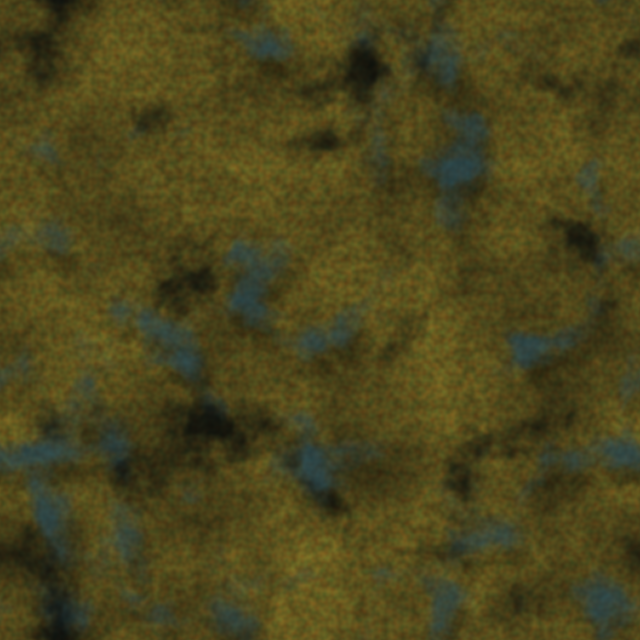
Reproduce this texture procedurally as a three.js fragment shader.

```glsl
// Mossy ochre ground with soft slate-blue patches and dark hollows.
// Layers of wrapping gradient noise set the ochre tone, the patches, their
// shadows and a fine coloured grain; whole periods make the square tile.
varying vec2 vUv;

// Unit gradient for a lattice cell, repeating after "period" cells
vec2 gradientAt(vec2 cell, float period, float seed) {
  vec2 wrapped = mod(cell, period) + seed * vec2(1.37, 2.91);
  float angle = 6.2832 * fract(sin(dot(wrapped, vec2(127.1, 311.7))) * 43758.55);
  return vec2(cos(angle), sin(angle));
}

// Tiling gradient noise, centred on zero
float gradientNoise(vec2 uv, float period, float seed) {
  vec2 p = uv * period;
  vec2 cell = floor(p);
  vec2 f = p - cell;
  vec2 blend = f * f * f * (f * (f * 6.0 - 15.0) + 10.0);
  vec2 right = vec2(1.0, 0.0);
  vec2 up = vec2(0.0, 1.0);
  float a = dot(gradientAt(cell, period, seed), f);
  float b = dot(gradientAt(cell + right, period, seed), f - right);
  float c = dot(gradientAt(cell + up, period, seed), f - up);
  float d = dot(gradientAt(cell + 1.0, period, seed), f - 1.0);
  return mix(mix(a, b, blend.x), mix(c, d, blend.x), blend.y);
}

// Five octaves, each with twice the whole-number period of the last
float fbm(vec2 uv, float period, float gain, float seed) {
  float sum = 0.0;
  float amplitude = 1.0;
  for (int i = 0; i < 5; i++) {
    sum += amplitude * gradientNoise(uv, period, seed + float(i) * 3.7);
    amplitude *= gain;
    period *= 2.0;
  }
  return sum;
}

// Height of the blue patches: small lumps gathered into loose groups
float patchField(vec2 uv) {
  return fbm(uv, 9.0, 0.42, 11.3) + 0.6 * gradientNoise(uv, 4.0, 5.9);
}

void main() {
  // Gentle warp to break up the lattice
  vec2 warp = vec2(gradientNoise(vUv, 7.0, 41.3), gradientNoise(vUv, 7.0, 57.9));
  vec2 uv = vUv + 0.025 * warp;

  // Ochre ground, from brown olive to dull gold
  float tone = 0.52 + 0.75 * fbm(uv, 5.0, 0.6, 2.3);
  vec3 color = mix(vec3(0.23, 0.205, 0.08), vec3(0.42, 0.37, 0.125), clamp(tone, -0.2, 1.3));

  // Slate-blue patches, fading softly into the ground
  float blue = smoothstep(0.08, 0.72, patchField(uv));
  color = mix(color, vec3(0.16, 0.27, 0.30), 0.85 * blue);

  // Shadows below the patches, and broad ragged hollows
  float shadow = smoothstep(0.1, 0.75, patchField(uv + vec2(-0.012, 0.035))) * (1.0 - blue);
  float hollow = smoothstep(0.1, 0.75, fbm(uv, 5.0, 0.55, 23.7));
  color *= (1.0 - 0.4 * shadow) * (1.0 - 0.72 * hollow);
  color += vec3(0.0, 0.012, 0.025) * hollow;

  // Fine grain, mostly in brightness with a red to green drift
  float grain = gradientNoise(vUv, 56.0, 71.1) + gradientNoise(vUv, 112.0, 83.3);
  float drift = gradientNoise(vUv, 80.0, 97.7) + 0.7 * gradientNoise(vUv, 144.0, 15.1);
  color *= 1.0 + (1.0 - 0.5 * blue) * (0.2 * grain + drift * vec3(0.13, -0.08, -0.14));

  gl_FragColor = vec4(clamp(color, 0.0, 1.0), 1.0);
}
```
